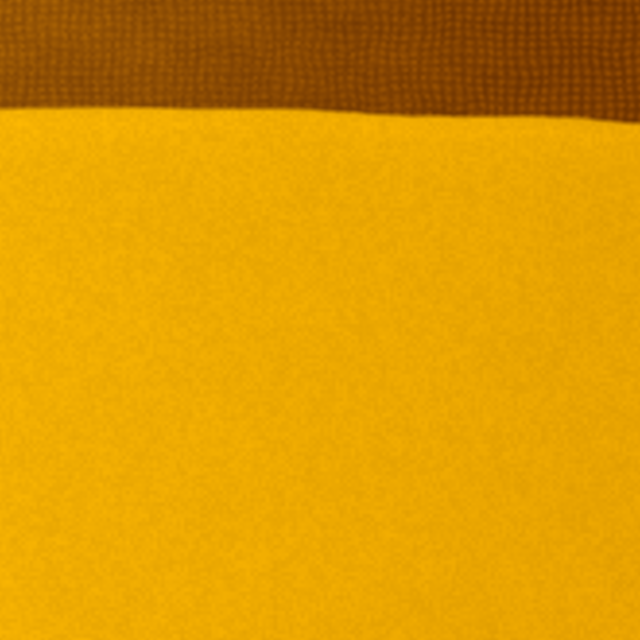
A Shadertoy shader for this texture:

```glsl
const vec3 CLOTH_LEFT = vec3(0.945, 0.686, 0.008);
const vec3 CLOTH_RIGHT = vec3(0.905, 0.638, 0.002);
const vec3 KNIT_LEFT = vec3(0.580, 0.325, 0.016);
const vec3 KNIT_RIGHT = vec3(0.490, 0.238, 0.002);
const float EDGE_HEIGHT = 0.831;
const float EDGE_SOFTNESS = 0.006;
const vec2 KNIT_COUNT = vec2(60.0, 72.0);
const float KNIT_DEPTH = 0.055;
const float KNIT_GRAIN = 0.11;
const float CLOTH_GRAIN = 0.055;
const float GRAIN_SCALE = 165.0;
const float TAU = 6.2831853;

float hash(vec2 p) {
    vec3 q = fract(p.xyx * 0.1031);
    q += dot(q, q.yzx + 33.33);
    return fract((q.x + q.y) * q.z);
}

// Smooth value noise, centred on zero
float noise(vec2 p) {
    vec2 cell = floor(p);
    vec2 f = fract(p);
    f = f * f * (3.0 - 2.0 * f);
    float low = mix(hash(cell), hash(cell + vec2(1, 0)), f.x);
    float high = mix(hash(cell + vec2(0, 1)), hash(cell + vec2(1, 1)), f.x);
    return mix(low, high, f.y) - 0.5;
}

// Height of the seam, sagging toward the right
float seamHeight(float x) {
    float sag = 0.014 * smoothstep(0.32, 0.78, x);
    float corner = 0.010 * smoothstep(0.89, 1.01, x);
    float ripple = 0.0012 * cos(TAU * 3.2 * x);
    return EDGE_HEIGHT - sag - corner - ripple;
}

vec3 clothColor(vec2 uv) {
    float shade = clamp(uv.x * 0.9 + 0.12 * (1.0 - uv.y), 0.0, 1.0);
    vec3 color = mix(CLOTH_LEFT, CLOTH_RIGHT, shade);
    float grain = noise(uv * GRAIN_SCALE) + 0.5 * noise(uv * GRAIN_SCALE * 0.55 + 41.0);
    float threads = noise(uv * vec2(75.0, 14.0) + 17.0);
    float mottling = noise(uv * 9.0 + 5.0);
    float tone = CLOTH_GRAIN * grain + 0.012 * threads + 0.014 * mottling;
    return color * (1.0 + tone * vec3(0.85, 1.0, 1.0));
}

vec3 knitColor(vec2 uv) {
    vec3 color = mix(KNIT_LEFT, KNIT_RIGHT, smoothstep(-0.05, 1.0, uv.x));

    // Ribs and rows, bent a little out of line
    vec2 bend = vec2(noise(uv * 24.0), noise(uv * 24.0 + 63.0));
    vec2 wave = cos(TAU * (uv * KNIT_COUNT + 0.6 * bend));
    float strength = 0.65 + 0.55 * smoothstep(0.35, 0.95, uv.x);
    float weave = KNIT_DEPTH * strength * (1.2 * wave.x + 0.8 * wave.y + 0.4 * wave.x * wave.y);

    float grain = KNIT_GRAIN * noise(uv * GRAIN_SCALE + 29.0);
    float patches = 0.08 * noise(uv * vec2(13.0, 24.0) + 8.0);
    return color * (1.0 + (weave + grain + patches) * vec3(0.9, 1.2, 1.0));
}

void mainImage(out vec4 fragColor, in vec2 fragCoord) {
    vec2 uv = fragCoord / iResolution.xy;
    float above = uv.y - seamHeight(uv.x) + 0.0015 * noise(uv * 45.0);

    // Contact shadow along the knit, faint light on the cloth fold
    vec3 knit = knitColor(uv) * (1.0 - 0.05 * exp(-abs(above) * 90.0));
    vec3 cloth = clothColor(uv) * (1.0 + 0.025 * exp(-abs(above + 0.025) * 45.0));

    float cover = smoothstep(-EDGE_SOFTNESS, EDGE_SOFTNESS, above);
    fragColor = vec4(mix(cloth, knit, cover), 1.0);
}
```
